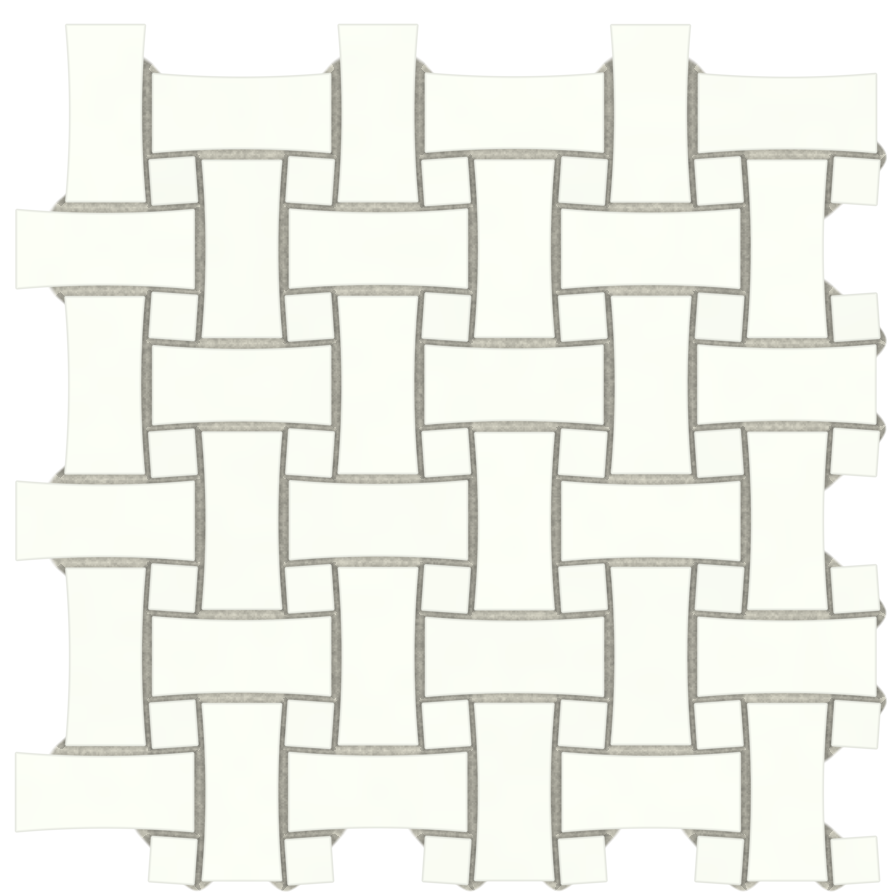
Write a Shadertoy shader that draws this pattern.

```glsl
// Basketweave mosaic: concave ivory bars, small square dots and grey grout on white
#define COUNT 6.0
#define PITCH vec2(0.1523, 0.1516)
#define FIRST vec2(0.1172, 0.1263)
#define HALF_LENGTH 0.658
#define HALF_WAIST 0.268
#define FLARE 0.030
#define DOT_HALF 0.173
#define DOT_TILT 0.069
#define CORNER 0.016
#define GROUT_REACH 0.125
#define JITTER 0.008
#define IVORY vec3(0.988, 0.997, 0.963)

float hash(vec2 p) {
    vec3 v = fract(vec3(p.xyx) * 0.1031);
    v += dot(v, v.yzx + 33.33);
    return fract((v.x + v.y) * v.z);
}

float noise(vec2 p) {
    vec2 i = floor(p), f = fract(p);
    f = f * f * (3.0 - 2.0 * f);
    return mix(mix(hash(i), hash(i + vec2(1, 0)), f.x),
               mix(hash(i + vec2(0, 1)), hash(i + vec2(1, 1)), f.x), f.y);
}

// Signed distance from the excess beyond each half size
float roundedBox(vec2 excess) {
    vec2 v = excess + CORNER;
    return length(max(v, 0.0)) + min(max(v.x, v.y), 0.0) - CORNER;
}

vec2 wobble(vec2 id) {
    return (vec2(hash(id + 11.3), hash(id + 47.9)) - 0.5) * JITTER;
}

// Each piece returns distance, whether its nearest side is upright, and tone
vec3 barTile(vec2 q, vec2 id) {
    bool upright = mod(id.x + id.y, 2.0) < 0.5;
    vec2 p = q - id - wobble(id);
    vec2 a = abs(upright ? p.yx : p);
    float t = min(a.x / HALF_LENGTH, 1.0);
    vec2 excess = a - vec2(HALF_LENGTH, HALF_WAIST + FLARE * t * t);
    bool onSide = excess.y > excess.x;
    return vec3(roundedBox(excess), float(onSide == upright), 0.008 * (hash(id + 5.0) - 0.5));
}

vec3 dotTile(vec2 q, vec2 id) {
    float lean = mod(id.x + id.y, 2.0) < 0.5 ? DOT_TILT : -DOT_TILT;
    vec2 p = q - id - 0.5 - wobble(id + 90.0);
    p += lean * vec2(-p.y, p.x);
    vec2 a = abs(p);
    return vec3(roundedBox(a - DOT_HALF), float(a.x > a.y), -0.012 * hash(id + 71.0));
}

// Keep the nearest piece and the distance to the second nearest
void insertPiece(vec3 piece, inout vec3 nearest, inout float second) {
    if (piece.x < nearest.x) {
        second = nearest.x;
        nearest = piece;
    } else {
        second = min(second, piece.x);
    }
}

void mainImage(out vec4 fragColor, in vec2 fragCoord) {
    vec2 uv = fragCoord / iResolution.xy;
    vec2 q = (vec2(uv.x, 1.0 - uv.y) - FIRST) / PITCH;
    float soft = 0.9 / (iResolution.y * PITCH.y);

    vec3 nearest = vec3(9.0, 0.0, 0.0);
    float second = 9.0;
    for (int j = -1; j <= 1; j++) {
        for (int i = -1; i <= 1; i++) {
            vec2 id = floor(q + 0.5) + vec2(i, j);
            if (min(id.x, id.y) < 0.0 || max(id.x, id.y) >= COUNT) continue;
            insertPiece(barTile(q, id), nearest, second);
            insertPiece(dotTile(q, id), nearest, second);
        }
    }
    float d = nearest.x;
    float gap = max(d, 0.0) + max(second, 0.0);

    // Grout: dark at the tile edges, paler in wide and level joints
    float middle = clamp(2.0 * d / max(gap, 0.001), 0.0, 1.0);
    float wide = smoothstep(0.045, 0.07, gap);
    float grain = 0.6 * noise(q * 38.0) + 0.4 * noise(q * 85.0);
    float level = mix(0.56, 0.61, wide) + (1.0 - nearest.y) * mix(0.06, 0.12, wide);
    level += 0.10 * (middle - 0.5) + 0.16 * (grain - 0.5);
    vec3 grout = level * vec3(1.01, 1.0, 0.93);

    // Backing: white, with grout only between neighbouring pieces
    float joint = 1.0 - smoothstep(GROUT_REACH - 0.02, GROUT_REACH + 0.02, gap);
    vec3 backing = mix(vec3(1.0), grout, joint);

    // Glaze: faint mottling and a soft shaded rim
    vec3 glaze = IVORY + nearest.z + 0.006 * (noise(q * 5.0) - 0.5);
    glaze *= 1.0 - 0.10 * smoothstep(-0.022, 0.0, d);
    vec3 color = mix(glaze, backing, smoothstep(-soft, soft, d));
    fragColor = vec4(clamp(color, 0.0, 1.0), 1.0);
}
```
